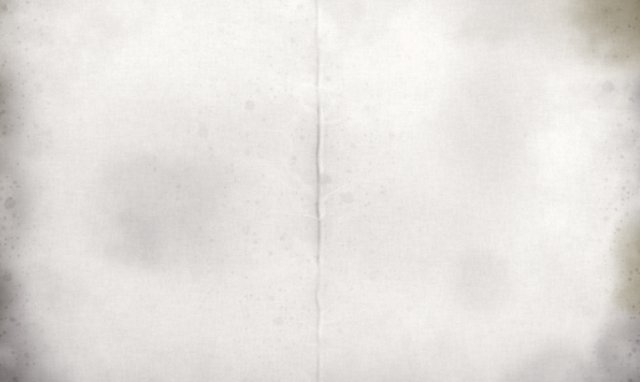
Give the GLSL for this texture, as a Shadertoy shader.

```glsl
float hash(vec2 p) {
    vec3 q = fract(vec3(p.xyx) * 0.1031);
    q += dot(q, q.yzx + 33.33);
    return fract((q.x + q.y) * q.z);
}

float noise(vec2 p) {
    vec2 i = floor(p), f = fract(p);
    f = f * f * (3.0 - 2.0 * f);
    return mix(mix(hash(i), hash(i + vec2(1, 0)), f.x),
               mix(hash(i + vec2(0, 1)), hash(i + vec2(1, 1)), f.x), f.y);
}

float fbm(vec2 p) {
    float sum = 0.0, amp = 0.5;
    for (int i = 0; i < 5; i++) {
        sum += amp * noise(p);
        p = mat2(1.6, 1.2, -1.2, 1.6) * p + 17.3;
        amp *= 0.5;
    }
    return sum;
}

// Soft elliptical stain whose rim is eaten away by noise
float stain(vec2 uv, vec2 centre, vec2 radius, float ragged) {
    return 1.0 - smoothstep(0.35, 1.25, length((uv - centre) / radius) + ragged);
}

// Scattered round spots, one candidate per grid cell
float spots(vec2 p, float cells, float chance) {
    vec2 g = p * cells, id = floor(g);
    float seed = hash(id + cells);
    vec2 centre = 0.3 + 0.4 * vec2(hash(id + 41.7), hash(id + 83.1));
    float radius = mix(0.08, 0.26, hash(id + 12.9));
    float d = length(fract(g) - centre) - radius + 0.1 * (noise(g * 7.0) - 0.5);
    float soft = 0.04 + cells / iResolution.y;
    return step(seed, chance) * (1.0 - smoothstep(-soft, soft, d)) * (0.4 + 0.6 * hash(id + 5.3));
}

void mainImage(out vec4 fragColor, in vec2 fragCoord) {
    vec2 uv = fragCoord / iResolution.xy;
    vec2 p = vec2(uv.x * iResolution.x / iResolution.y, uv.y);
    float cloud = fbm(p * 4.0 + 3.0) - 0.48;
    float detail = fbm(p * 13.0 + 31.0) - 0.48;
    float ragged = 1.1 * cloud + 0.8 * detail;

    // Uneven paper tone
    float shade = 0.022 + 0.07 * cloud + 0.045 * detail;
    shade += 0.035 * stain(uv, vec2(0.36, 0.52), vec2(0.28, 0.42), ragged);
    shade += 0.070 * stain(uv, vec2(0.27, 0.45), vec2(0.12, 0.20), ragged);
    shade += 0.035 * stain(uv, vec2(0.20, 0.38), vec2(0.06, 0.09), ragged);
    shade += 0.040 * stain(uv, vec2(0.76, 0.66), vec2(0.09, 0.28), ragged);
    shade += 0.045 * stain(uv, vec2(0.75, 0.26), vec2(0.06, 0.10), ragged);
    shade += 0.030 * stain(uv, vec2(0.66, 0.38), vec2(0.14, 0.16), ragged);
    shade += 0.075 * stain(uv, vec2(0.87, 1.00), vec2(0.19, 0.19), ragged);
    shade -= 0.030 * stain(uv, vec2(0.30, 0.88), vec2(0.22, 0.20), ragged);
    shade -= 0.030 * stain(uv, vec2(0.64, 0.87), vec2(0.15, 0.22), ragged);
    shade -= 0.030 * stain(uv, vec2(0.89, 0.58), vec2(0.10, 0.28), ragged);

    // Darkened edges
    float rough = 1.0 + 1.6 * ragged;
    float left = exp(-uv.x * 22.0), right = exp((uv.x - 1.0) * 28.0);
    shade += rough * (0.19 * left + 0.13 * right);
    shade += 0.06 * exp(-uv.x * 7.0) * (1.0 - smoothstep(0.5, 0.8, uv.y));
    shade += 0.085 * exp(-uv.y * 10.0) + 0.015 * exp((uv.y - 1.0) * 18.0);

    // Stains along the sides and in the corners
    shade += 0.08 * stain(uv, vec2(0.00, 0.72), vec2(0.06, 0.15), ragged);
    shade += 0.09 * stain(uv, vec2(0.00, 0.46), vec2(0.06, 0.14), ragged);
    shade += 0.11 * stain(uv, vec2(0.00, 0.22), vec2(0.05, 0.10), ragged);
    shade += 0.16 * stain(uv, vec2(0.00, 0.00), vec2(0.11, 0.20), ragged);
    shade += 0.17 * stain(uv, vec2(1.00, 0.05), vec2(0.08, 0.20), ragged);
    shade += 0.15 * stain(uv, vec2(1.00, 0.31), vec2(0.045, 0.14), ragged);
    shade += 0.08 * stain(uv, vec2(0.87, 0.02), vec2(0.08, 0.10), ragged);
    shade += 0.20 * stain(uv, vec2(0.98, 1.00), vec2(0.10, 0.20), ragged * 0.8);

    // Vertical fold: wide shadow, thin dark line and a light lip
    float fold = uv.x - 0.496 - 0.005 * (noise(vec2(3.0, uv.y * 22.0)) - 0.5);
    float worn = 0.3 + 0.7 * exp(-pow((uv.y - 0.52) / 0.24, 2.0));
    float broken = 0.4 + 0.9 * noise(vec2(8.0, uv.y * 38.0));
    shade += worn * 0.060 * exp(-abs(fold) * 55.0) * (1.0 + 2.0 * detail);
    shade += worn * broken * 0.10 * exp(-pow(fold / 0.0026, 2.0));
    shade -= worn * broken * 0.05 * exp(-pow((fold - 0.006) / 0.003, 2.0));

    // Fine wrinkles fanning out from the fold
    vec2 slant = vec2(p.x * 9.0, (p.y - 0.7 * abs(fold)) * 18.0);
    float ridge = abs(noise(slant + 2.0 * cloud) - 0.5);
    shade -= 0.05 * worn * (1.0 - smoothstep(0.0, 0.07, ridge)) * exp(-abs(fold) * 28.0);

    // Spatter gathers around the middle and along the sides
    float side = smoothstep(0.38, 0.5, abs(uv.x - 0.5));
    float gather = 0.25 + 0.75 * max(side, stain(uv, vec2(0.44, 0.56), vec2(0.22, 0.60), ragged));
    float spatter = 0.0;
    for (int i = 0; i < 4; i++) {
        float level = float(i);
        spatter += spots(p + 0.37 * level, 16.0 + 17.0 * level, 0.10 + 0.02 * level);
    }
    shade += spatter * gather * (0.045 + 0.04 * side);

    // Paper grain and woven fibres
    shade += 0.022 * (noise(p * 260.0) - 0.5) + 0.014 * (noise(p * vec2(45.0, 190.0)) - 0.5);
    shade += 0.014 * (noise(p * vec2(190.0, 45.0) + 9.0) - 0.5);

    // Warm olive upper right and right side, cool violet below and in the fold
    float warm = stain(uv, vec2(1.0, 1.0), vec2(0.25, 0.35), ragged)
               + stain(uv, vec2(1.0, 0.29), vec2(0.08, 0.15), ragged) + 0.5 * left * uv.y;
    vec3 tint = mix(vec3(1.0, 1.03, 1.0), vec3(0.94, 1.0, 1.17), clamp(warm, 0.0, 1.0));
    vec3 paper = vec3(0.975, 0.966, 0.955) - max(shade, -0.012) * tint;
    fragColor = vec4(clamp(paper, 0.0, 1.0), 1.0);
}
```
